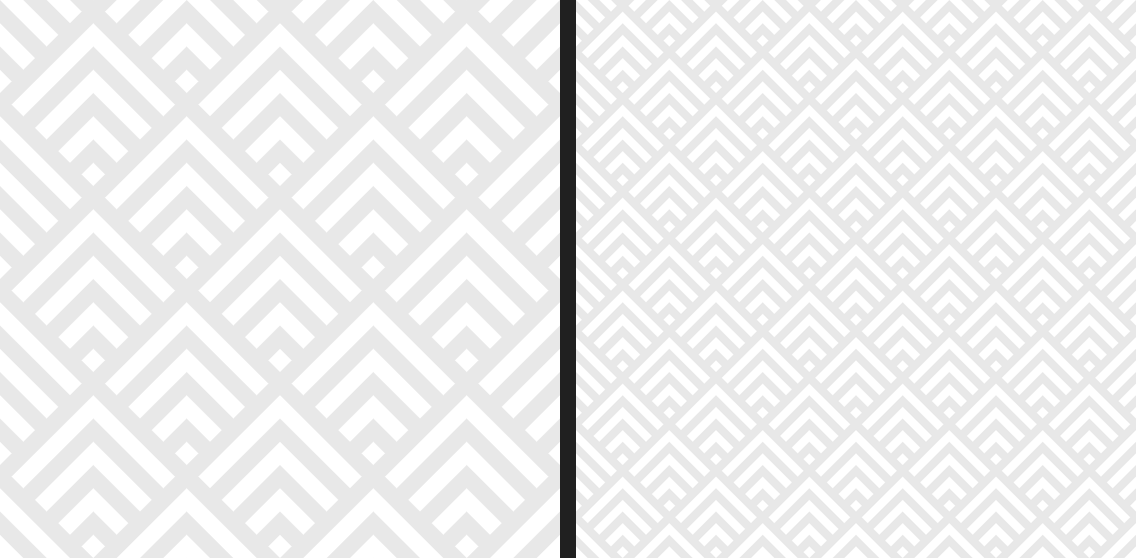
Left, the tile; right, the same tile 2 across and 2 down.
Reproduce this pattern procedurally as a WebGL 1 fragment shader.

```glsl
precision highp float;
// Staggered diamond scales, each filled with nested white chevrons that
// shrink to a small square, on light grey. Two diagonal axes wrap as one
// lattice, and the stripes are a distance to the nearer diagonal side.

uniform vec2 u_resolution;

const float REPEATS = 3.0;        // whole repeats across and down
const float STRIPES = 8.0;        // stripe widths along one diamond side
const vec2 APEX = vec2(0.5, -0.125); // tip of a chevron within its repeat
const vec3 GREY = vec3(0.91);
const vec3 WHITE = vec3(1.0);

// Diagonal coordinates inside one diamond, in stripe widths from its tip.
// The wrap falls mid-gap, so every visible edge stays continuous.
vec2 diamondCoords(vec2 cell) {
  vec2 p = cell - APEX;
  vec2 diagonal = vec2(p.x - p.y, -p.x - p.y);
  return fract(diagonal + 0.5 / STRIPES) * STRIPES - 0.5;
}

// Signed distance to the chevrons: negative inside, in stripe widths.
float chevronDistance(vec2 d, float side) {
  float stripe = abs(mod(min(d.x, d.y) + 0.5, 2.0) - 1.0) - 0.5;
  float armEnd = max(d.x, d.y) - side;
  return max(stripe, armEnd);
}

// Edge coverage across about one pixel.
float coverage(float dist, float pixel) {
  return clamp(0.5 - dist / pixel, 0.0, 1.0);
}

void main() {
  vec2 cell = gl_FragCoord.xy / u_resolution * REPEATS;
  float pixel = sqrt(2.0) * REPEATS * STRIPES / min(u_resolution.x, u_resolution.y);
  float dist = chevronDistance(diamondCoords(cell), STRIPES - 1.0);
  gl_FragColor = vec4(mix(GREY, WHITE, coverage(dist, pixel)), 1.0);
}
```
